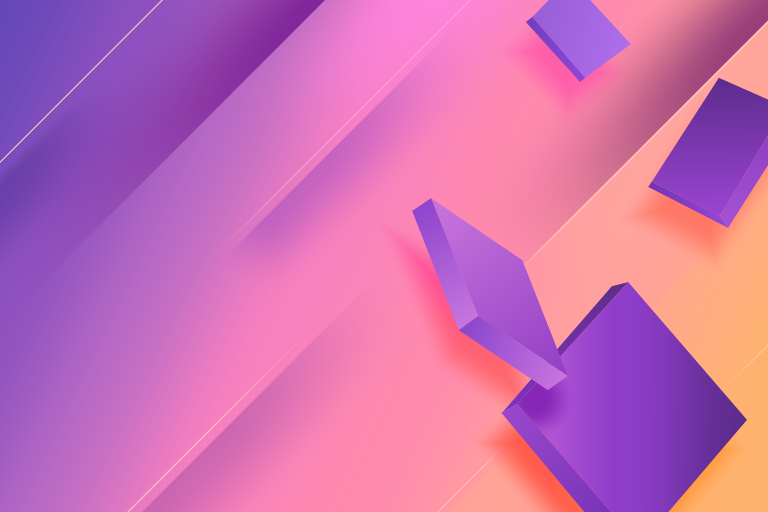
Give the GLSL for this background, as a WebGL 2 fragment shader.

```glsl
#version 300 es
precision highp float;
uniform vec2 u_resolution;
out vec4 outColor;

float pixel;

// Signed distance to a convex quad, corners clockwise with y pointing down
float side(vec2 q, vec2 a, vec2 b) {
  vec2 e = normalize(b - a);
  return dot(q - a, vec2(e.y, -e.x));
}
float quad(vec2 q, vec2 a, vec2 b, vec2 c, vec2 d) {
  return max(max(side(q, a, b), side(q, b, c)), max(side(q, c, d), side(q, d, a)));
}

// Flat face shaded along its diagonal from a to c
void face(inout vec3 col, vec2 q, vec2 a, vec2 b, vec2 c, vec2 d, vec3 start, vec3 end) {
  float t = clamp(dot(q - a, c - a) / dot(c - a, c - a), 0.0, 1.0);
  float cover = 1.0 - smoothstep(-0.6 * pixel, 0.6 * pixel, quad(q, a, b, c, d));
  col = mix(col, mix(start, end, t), cover);
}

// Blurred quad used as a coloured glow
float glow(vec2 q, vec2 a, vec2 b, vec2 c, vec2 d) {
  return 1.0 - smoothstep(-0.045, 0.03, quad(q, a, b, c, d));
}

// Shade that starts sharply at a fold and fades over a signed width
float fold(float s, float edge, float width) {
  float x = (s - edge) * sign(width);
  float fade = 1.0 - smoothstep(0.0, abs(width), x);
  return smoothstep(-pixel, pixel, x) * fade;
}

float hairline(float s, float edge) {
  float w = max(0.0016, 0.8 * pixel);
  return 1.0 - smoothstep(0.3 * w, 0.3 * w + 1.4 * pixel, abs(s - edge));
}

vec3 ramp(float g) {
  vec3 c = mix(vec3(0.40, 0.28, 0.72), vec3(0.56, 0.32, 0.75), smoothstep(0.0, 0.45, g));
  c = mix(c, vec3(0.73, 0.42, 0.77), smoothstep(0.4, 0.8, g));
  c = mix(c, vec3(0.97, 0.50, 0.75), smoothstep(0.72, 1.15, g));
  c = mix(c, vec3(1.0, 0.54, 0.68), smoothstep(1.1, 1.6, g));
  c = mix(c, vec3(1.0, 0.62, 0.62), smoothstep(1.6, 1.95, g));
  return mix(c, vec3(1.0, 0.70, 0.43), smoothstep(1.9, 2.55, g));
}

// Diagonal sheets: s runs across the folds, v along them
vec3 sheets(float s, float v) {
  vec3 c = ramp(s + 0.35 * v);
  float top = smoothstep(0.2, 0.9, v);
  c = mix(c, vec3(1.0, 0.52, 0.88), 0.85 * top * smoothstep(0.6, 0.8, s) * (1.0 - smoothstep(0.8, 1.2, s)));
  c = mix(c, vec3(0.39, 0.23, 0.64), 0.75 * smoothstep(0.33, 0.37, s) * (1.0 - smoothstep(0.37, 0.55, s)) * (1.0 - smoothstep(-0.35, 0.1, v)));
  c = mix(c, vec3(0.47, 0.12, 0.58), 0.9 * fold(s, 0.635, -0.3) * smoothstep(-0.6, 0.6, v));
  c = mix(c, vec3(0.73, 0.36, 0.75), 0.8 * fold(s, 0.942, 0.2) * smoothstep(-0.1, 0.1, v) * (1.0 - smoothstep(0.3, 0.9, v)));
  c = mix(c, vec3(0.74, 0.37, 0.67), 0.75 * fold(s, 1.277, 0.24) * (1.0 - smoothstep(-0.45, 0.25, v)));
  c = mix(c, vec3(0.55, 0.20, 0.46), 0.9 * fold(s, 1.54, -0.28) * smoothstep(0.4, 1.4, v));
  float peach = smoothstep(1.54 - pixel, 1.54 + pixel, s) * smoothstep(0.3, 0.8, v);
  c = mix(c, vec3(1.0, 0.66, 0.62), 0.6 * peach * (1.0 - smoothstep(1.6, 2.0, s)));
  c = mix(c, vec3(1.0, 0.70, 0.50), 0.25 * fold(s, 1.875, 0.3));

  vec3 cream = vec3(1.0, 0.82, 0.76);
  c = mix(c, cream, 0.8 * hairline(s, 0.317));
  c = mix(c, vec3(1.0, 0.66, 0.86), 0.65 * hairline(s, 0.918) * smoothstep(-0.15, 0.3, v));
  c = mix(c, cream, 0.75 * hairline(s, 1.25) * (1.0 - smoothstep(-0.5, 0.0, v)));
  c = mix(c, cream, 0.75 * hairline(s, 1.543) * smoothstep(0.4, 0.7, v));
  c = mix(c, cream, 0.5 * hairline(s, 1.855) * (1.0 - smoothstep(0.0, 0.2, v)));
  return mix(c, cream, 0.5 * hairline(s, 2.174) * smoothstep(0.6, 0.8, v));
}

void main() {
  pixel = 1.0 / u_resolution.y;
  vec2 q = gl_FragCoord.xy / u_resolution * vec2(1.5, 1.0);
  q.y = 1.0 - q.y;
  vec3 col = sheets(q.x + q.y, q.x - q.y);

  // Glows beneath the blocks
  vec2 g = q - vec2(-0.026, 0.058);
  col = mix(col, vec3(1.0, 0.34, 0.66), 0.85 * glow(g, vec2(1.027, 0.043), vec2(1.113, -0.043), vec2(1.232, 0.086), vec2(1.133, 0.16)));
  col = mix(col, vec3(1.0, 0.45, 0.38), 0.9 * glow(g, vec2(1.404, 0.152), vec2(1.572, 0.209), vec2(1.422, 0.445), vec2(1.266, 0.365)));
  vec3 ember = mix(vec3(1.0, 0.33, 0.27), vec3(1.0, 0.56, 0.14), smoothstep(1.05, 1.38, q.x));
  col = mix(col, ember, 0.9 * glow(g, vec2(0.98, 0.807), vec2(1.227, 0.551), vec2(1.459, 0.82), vec2(1.225, 1.1)));
  vec3 hot = mix(vec3(1.0, 0.28, 0.60), vec3(1.0, 0.38, 0.40), smoothstep(0.48, 0.75, q.y));
  float slab = glow(g, vec2(0.805, 0.412), vec2(1.02, 0.508), vec2(1.07, 0.762), vec2(0.896, 0.645));
  col = mix(col, hot, 0.9 * slab);

  // Small block at the top
  face(col, q, vec2(1.027, 0.043), vec2(1.04, 0.033), vec2(1.143, 0.152), vec2(1.133, 0.16), vec3(0.45, 0.24, 0.75), vec3(0.55, 0.28, 0.84));
  face(col, q, vec2(1.04, 0.033), vec2(1.113, -0.043), vec2(1.232, 0.086), vec2(1.143, 0.152), vec3(0.59, 0.37, 0.84), vec3(0.69, 0.43, 0.92));

  // Block at the right
  face(col, q, vec2(1.404, 0.152), vec2(1.533, 0.209), vec2(1.406, 0.422), vec2(1.273, 0.355), vec3(0.36, 0.17, 0.55), vec3(0.61, 0.27, 0.82));
  face(col, q, vec2(1.533, 0.209), vec2(1.572, 0.209), vec2(1.422, 0.445), vec2(1.406, 0.422), vec3(0.52, 0.23, 0.74), vec3(0.65, 0.32, 0.84));
  face(col, q, vec2(1.266, 0.365), vec2(1.273, 0.355), vec2(1.406, 0.422), vec2(1.422, 0.445), vec3(0.44, 0.20, 0.70), vec3(0.58, 0.27, 0.82));

  // Large block with the shade cast on it
  face(col, q, vec2(0.98, 0.807), vec2(1.195, 0.559), vec2(1.227, 0.551), vec2(1.01, 0.789), vec3(0.50, 0.20, 0.76), vec3(0.37, 0.18, 0.53));
  face(col, q, vec2(0.98, 0.807), vec2(1.01, 0.789), vec2(1.25, 1.065), vec2(1.225, 1.1), vec3(0.60, 0.28, 0.80), vec3(0.44, 0.18, 0.70));
  vec3 lit = mix(vec3(0.70, 0.34, 0.84), vec3(0.56, 0.24, 0.79), smoothstep(1.04, 1.22, q.x));
  lit = mix(lit, vec3(0.50, 0.12, 0.70), 0.85 * (1.0 - smoothstep(0.02, 0.08, length(q - vec2(1.045, 0.78)))));
  face(col, q, vec2(1.01, 0.789), vec2(1.227, 0.551), vec2(1.459, 0.82), vec2(1.25, 1.065), lit, mix(lit, vec3(0.36, 0.17, 0.55), smoothstep(1.2, 1.42, q.x)));

  // Tilted slab
  face(col, q, vec2(0.842, 0.387), vec2(1.02, 0.508), vec2(1.109, 0.734), vec2(0.934, 0.617), vec3(0.79, 0.46, 0.87), vec3(0.57, 0.25, 0.77));
  face(col, q, vec2(0.805, 0.412), vec2(0.842, 0.387), vec2(0.934, 0.617), vec2(0.896, 0.645), vec3(0.56, 0.27, 0.80), vec3(0.77, 0.46, 0.87));
  face(col, q, vec2(0.896, 0.645), vec2(0.934, 0.617), vec2(1.109, 0.734), vec2(1.07, 0.762), vec3(0.54, 0.27, 0.80), vec3(0.79, 0.46, 0.88));

  outColor = vec4(col, 1.0);
}
```
